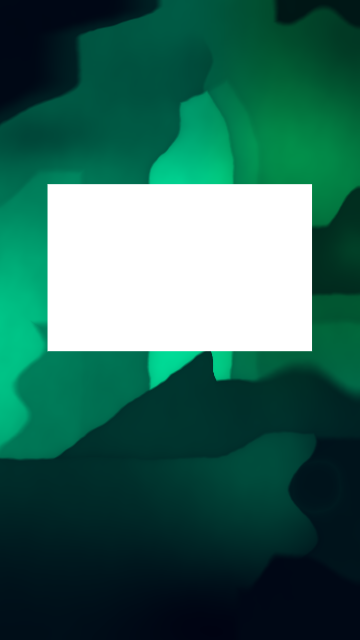
A Shadertoy shader for this background:

```glsl
// Green ink washes flowing diagonally from navy corners, behind a plain white card.
// One scalar "tone" is built from soft glows and wavy-edged washes, then coloured
// by a navy-to-mint ramp; layered sines wobble the edges and mottle the pigment.

#define CARD_CENTER vec2(0.4995, 1.034)
#define CARD_HALF   vec2(0.3675, 0.232)
#define EDGE_WOBBLE 0.007
#define EDGE_SOFT   0.005
#define RIM_DEPTH   0.035
#define MOTTLE      0.10
#define WARMTH      0.26

// Layered, turned sines: a smooth cloudy value near -1..1
float cloud(vec2 p) {
    float sum = 0.0, amp = 0.5;
    for (int i = 0; i < 5; i++) {
        sum += amp * sin(p.x + 1.3 * sin(p.y + float(i))) * cos(0.8 * p.y);
        p = mat2(1.45, 1.2, -1.2, 1.45) * p + 1.7;
        amp *= 0.55;
    }
    return sum;
}

// Elliptical soft light
float glow(vec2 p, vec2 center, vec2 radius) {
    vec2 q = (p - center) / radius;
    return exp(-dot(q, q));
}

// Lay a wash where d > 0, with pigment gathered along its edge
void wash(inout float tone, float d, float value, float soft) {
    float mask = smoothstep(-soft, soft, d);
    float rim = exp(-abs(d) * 90.0) * EDGE_SOFT / max(soft, EDGE_SOFT);
    tone = mix(tone, value, mask) * (1.0 - RIM_DEPTH * 3.0 * rim);
}

// Upper half: cloudy greens, bright petal, dark corners
float upperTone(vec2 p) {
    float tone = 0.33
        + 0.21 * glow(p, vec2(0.81, 1.32), vec2(0.28, 0.24))
        + 0.06 * glow(p, vec2(0.30, 1.28), vec2(0.15, 0.12))
        - 0.11 * glow(p, vec2(0.10, 1.39), vec2(0.17, 0.07))
        - 0.13 * glow(p, vec2(1.00, 1.66), vec2(0.20, 0.16));

    // Bright left bank and its rounded crest
    float crest = 1.20 + 0.10 * smoothstep(-0.02, 0.12, p.x) - p.y;
    tone += 0.40 * glow(p, vec2(0.0, 0.80), vec2(0.28, 0.42));
    wash(tone, min(crest, 0.23 - p.x), tone + 0.07, 0.012);

    // Darker fold below the bank
    float foldX = 0.075 + 0.03 * sin(p.y * 32.0 + 0.8) + 0.25 * (p.y - 0.72);
    float fold = min(p.x - foldX, 0.88 - p.y);
    wash(tone, fold, mix(tone, 0.43, 0.75), 0.014);

    // Shaded crease running up from the petal
    float crease = 0.578 + 0.012 * sin(p.y * 40.0) - p.x;
    float creaseBand = smoothstep(1.44, 1.52, p.y) * smoothstep(1.70, 1.58, p.y);
    tone -= 0.08 * creaseBand * smoothstep(-0.006, 0.006, crease) * exp(-6.0 * max(crease, 0.0));

    // Petal with a dimmer sheet behind it
    float rise = max(p.y - 1.33, 0.0);
    float petalLeft = p.x - 0.415 - 0.085 * smoothstep(1.29, 1.42, p.y);
    float petalRight = 0.645 - 1.7 * rise * rise - p.x;
    float petalTop = 1.49 + 0.5 * (p.x - 0.5) - p.y;
    wash(tone, min(min(petalLeft, petalRight + 0.075), petalTop), tone + 0.06, 0.012);
    float petal = min(min(petalLeft, petalRight), petalTop);
    wash(tone, petal, mix(0.81, 0.60, smoothstep(1.25, 1.50, p.y)), EDGE_SOFT);

    // Navy corner at the upper left, terraced edge
    float terrace = 0.24 * smoothstep(1.40, 1.56, p.y) + 0.22 * smoothstep(1.67, 1.76, p.y);
    float corner = terrace - 0.02 - p.x;
    wash(tone, corner, mix(0.12, 0.03, smoothstep(0.0, 0.14, corner)), 0.013);

    // Dark drips at the upper right
    float drip = p.y - 1.73 - 0.025 * cos((p.x - 0.9) * 31.0);
    wash(tone, min(drip, p.x - 0.765), 0.09, 0.012);

    // Dark inlet on the right side
    float inlet = min(1.15 + 0.11 * smoothstep(0.90, 1.0, p.x) - p.y, p.y - 0.96);
    float inletTone = 0.17 + 0.07 * glow(p, vec2(0.99, 1.08), vec2(0.07, 0.06));
    wash(tone, min(inlet, p.x - 0.70), inletTone, 0.008);
    return tone;
}

// Lower half: deep slope, teal pool, near-black shore
void lowerWashes(inout float tone, vec2 p) {
    float hollow = 0.72 + 0.04 * smoothstep(0.70, 0.82, p.x) - 0.08 * smoothstep(0.85, 1.0, p.x);
    float slope = mix(0.396 + 0.72 * p.x, hollow, smoothstep(0.575, 0.605, p.x)) - p.y;
    float deep = mix(0.055, 0.20, smoothstep(0.0, 0.62, p.y))
        - 0.07 * smoothstep(0.75, 1.0, p.x)
        - 0.05 * glow(p, vec2(0.60, 0.06), vec2(0.25, 0.16));
    wash(tone, slope, deep, mix(EDGE_SOFT, 0.03, smoothstep(0.65, 0.85, p.x)));

    float poolTop = 0.505 + 0.07 * smoothstep(0.60, 0.75, p.x) - p.y;
    float poolSide = 0.84 - 0.042 * cos((p.y - 0.42) * 24.0) - p.x;
    wash(tone, min(-poolSide, 0.56 - p.y), 0.075, 0.012);
    float poolGlow = glow(p, vec2(0.72, 0.45), vec2(0.25, 0.25));
    wash(tone, min(poolTop, poolSide), deep + 0.12 * poolGlow, EDGE_SOFT);
    tone += 0.025 * exp(-80.0 * abs(length(p - vec2(0.88, 0.424)) - 0.07));

    float shore = 0.14 + 0.09 * smoothstep(0.68, 0.77, p.x) - 0.07 * smoothstep(0.85, 1.0, p.x) - p.y;
    wash(tone, min(shore, p.x - 0.66), 0.03, 0.015);
}

void mainImage(out vec4 fragColor, in vec2 fragCoord) {
    vec2 canvas = fragCoord / iResolution.xy * vec2(1.0, 16.0 / 9.0);
    vec2 wobble = vec2(cloud(canvas * 21.0), cloud(canvas * 19.0 + 7.0));
    vec2 p = canvas + EDGE_WOBBLE * wobble;

    float tone = upperTone(p);
    lowerWashes(tone, p);
    tone *= 1.0 + MOTTLE * cloud(canvas * vec2(9.0, 7.0) + 3.0);

    // Navy to mint, with leafier green at the right
    float warm = WARMTH * smoothstep(0.50, 0.80, p.x) * smoothstep(0.55, 0.95, p.y);
    float blue = 0.065 + tone * (0.55 + 0.07 * tone);
    vec3 color = vec3(0.06 * warm * tone, tone, blue * (1.0 - warm));

    // White card
    vec2 cardGap = abs(canvas - CARD_CENTER) - CARD_HALF;
    float card = max(cardGap.x, cardGap.y) * iResolution.x;
    color = mix(color, vec3(1.0), smoothstep(0.5, -0.5, card));
    fragColor = vec4(clamp(color, 0.0, 1.0), 1.0);
}
```
